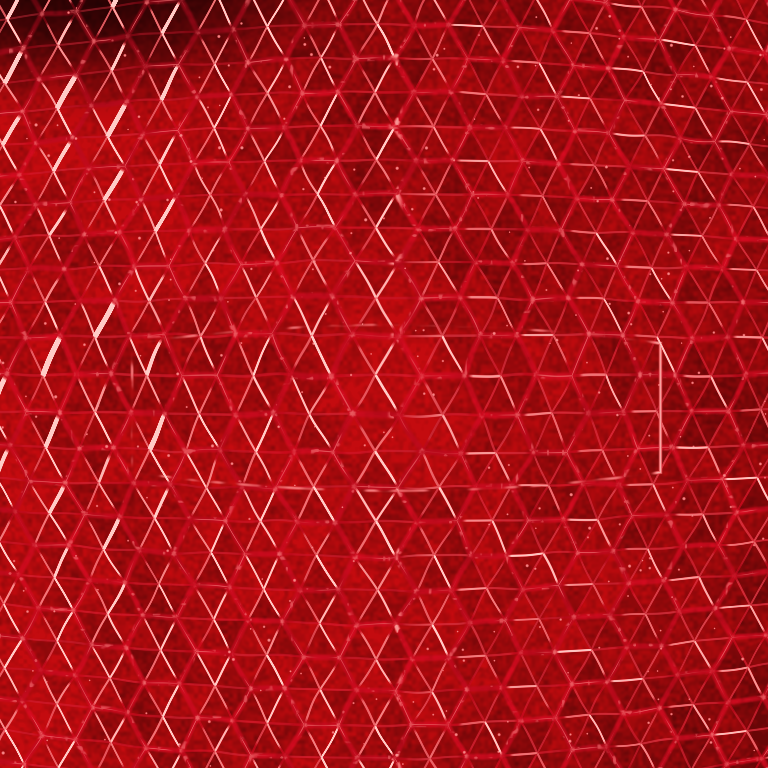
This texture is drawn by a Shadertoy shader. Its source:

```glsl
#define COLUMNS 14.7
#define ROWS 11.4
#define CENTRE vec2(0.490, 0.512)
#define EDGE_WIDTH 0.07
#define SPOKE_WIDTH 0.029
#define SPECK_GRID 75.0
#define DEEP vec3(0.44, 0.025, 0.03)
#define RED vec3(0.74, 0.04, 0.055)
#define RIM vec3(0.80, 0.04, 0.12)
#define PINK vec3(0.94, 0.42, 0.43)
#define GLINT vec3(1.00, 0.80, 0.78)

const vec2 LATTICE = vec2(3.0, 1.7320508);
const float SECTOR = 1.0471976;

float hash(vec2 p) {
    vec3 q = fract(vec3(p.xyx) * 0.1031);
    q += dot(q, q.yzx + 33.33);
    return fract((q.x + q.y) * q.z);
}

float noise(vec2 p) {
    vec2 i = floor(p), f = fract(p);
    f = f * f * (3.0 - 2.0 * f);
    vec2 e = vec2(0.0, 1.0);
    return mix(mix(hash(i), hash(i + e.yx), f.x),
               mix(hash(i + e.xy), hash(i + e.yy), f.x), f.y);
}

float stroke(float d, float halfWidth, float soft) {
    return 1.0 - smoothstep(max(halfWidth - soft, 0.0), halfWidth + soft, d);
}

// Curved lens: cells are larger near the middle; hexagon side is 1
vec2 lensSpace(vec2 uv) {
    vec2 p = uv - CENTRE;
    float swell = 0.4 / (1.0 + 20.0 * p.y * p.y);
    float column = COLUMNS * p.x - swell * tanh(p.x / 0.1);
    float row = ROWS * p.y * (1.0 + 0.35 * p.x * p.x) - 0.2 * tanh(p.y / 0.1);
    vec2 wobble = vec2(noise(uv * 22.0), noise(uv * 22.0 + 71.0)) - 0.5;
    return vec2(column * 1.5, row * LATTICE.y) + 0.1 * wobble;
}

// Offset from the nearest centre of the hexagonal lattice
vec2 hexLocal(vec2 p) {
    vec2 a = p - LATTICE * round(p / LATTICE);
    vec2 q = p - 0.5 * LATTICE;
    vec2 b = q - LATTICE * round(q / LATTICE);
    return dot(a, a) < dot(b, b) ? a : b;
}

// Light caught by the six ridges, anticlockwise from the right
float ridgeGlints(vec2 local, vec2 id, vec2 uv, float aa) {
    float leftGain[6] = float[6](0.15, 0.92, 0.72, 0.15, 0.52, 1.0);
    float rightGain[6] = float[6](0.22, 0.30, 0.24, 0.74, 0.20, 0.74);
    float side = smoothstep(0.50, 0.62, uv.x);
    float flare = (1.0 - smoothstep(0.16, 0.28, uv.x)) * smoothstep(0.15, 0.5, uv.y);
    float light = 0.0;
    for (int k = 0; k < 6; k++) {
        float angle = float(k) * SECTOR;
        vec2 dir = vec2(cos(angle), sin(angle));
        float along = dot(local, dir);
        float across = abs(local.x * dir.y - local.y * dir.x);
        float rnd = hash(id + 100.0 + 17.0 * float(k));
        float thick = SPOKE_WIDTH + (k == 1 ? 0.05 * flare * rnd : 0.0);
        float reach = smoothstep(-0.06, 0.04, along)
                    * (1.0 - smoothstep(0.55 + 0.3 * rnd, 0.75 + 0.3 * rnd, along));
        float gain = mix(leftGain[k], rightGain[k], side) * (0.6 + 0.6 * rnd);
        gain += k == 1 ? 0.5 * flare * rnd : 0.0;
        light = max(light, gain * reach * stroke(across, thick, aa));
    }
    return light;
}

// Barrel-shaped outline of the inset panel
float panelDistance(vec2 uv) {
    vec2 d = abs(uv - vec2(0.516, 0.469));
    float bulge = 0.108 - 0.024 * d.x * d.x / 0.118;
    return max(d.x - 0.344, d.y - bulge);
}

void mainImage(out vec4 fragColor, in vec2 fragCoord) {
    vec2 uv = fragCoord / iResolution.xy;
    float px = 1.0 / iResolution.y;
    float aa = 13.0 * px;
    vec2 p = lensSpace(uv);
    vec2 local = hexLocal(p);
    vec2 id = round((p - local) / (0.5 * LATTICE));
    vec2 a = abs(local);
    float edge = 0.8660254 - max(a.y, 0.8660254 * a.x + 0.5 * a.y);
    float grain = noise(uv * 180.0);
    float cloud = noise(uv * 6.0 + 5.0);

    // Triangular facets, lighter towards the left and the middle
    float sector = floor(atan(local.y, local.x) / SECTOR) + 3.0;
    float facet = hash(id * 3.0 + 200.0 + sector * 11.0);
    float tone = 0.14 + 0.5 * facet + 0.5 * (cloud - 0.3) + 0.45 * (grain - 0.5);
    tone += 0.45 * (0.5 - uv.x) + 0.3 * (noise(local * 9.0 + id) - 0.4);
    tone += 0.25 * exp(-14.0 * dot(uv - CENTRE, uv - CENTRE));
    vec3 col = mix(DEEP, RED, clamp(tone, -0.1, 1.1));
    vec2 fromCorner = (uv - vec2(0.10, 1.04)) * vec2(0.8, 1.7);
    float shade = 1.0 - smoothstep(0.05, 0.36, length(fromCorner));
    col *= 1.0 - 0.75 * shade;

    // Thin ridges and broad cell borders
    float ridge = min(a.y, min(abs(0.8660254 * local.x - 0.5 * local.y),
                               abs(0.8660254 * local.x + 0.5 * local.y)));
    vec3 rimColor = RIM * (1.0 - 0.4 * shade) * (0.90 + 0.16 * noise(uv * 30.0));
    col = mix(col, rimColor, 0.7 * stroke(ridge, 0.03, aa));
    float border = stroke(edge, EDGE_WIDTH, 0.03 + aa);
    col = mix(col, rimColor, border * (0.7 + 0.3 * grain));

    // Glints on ridges, corners, borders and the central seam
    float light = ridgeGlints(local, id, uv, aa);
    float corner = 1.0 - smoothstep(0.02, 0.09, length(vec2(edge, ridge)));
    light = max(light, 0.55 * corner * grain);
    light = max(light, 0.42 * stroke(edge, 0.016, aa) * smoothstep(0.3, 0.85, noise(uv * 38.0)));
    float seam = stroke(abs(uv.x - 0.515), 0.008, 0.006);
    light = max(light, 0.7 * seam * border * smoothstep(0.4, 0.8, grain));
    light = max(light, 0.4 * border * smoothstep(0.72, 0.95, noise(uv * 150.0 + 9.0)));

    // Inset panel outline, worn thin except at its right end
    float rim = stroke(abs(panelDistance(uv)), 0.0016, 0.7 * px + 0.0012);
    float rightEnd = smoothstep(0.845, 0.857, uv.x);
    float wear = 0.06 + 0.55 * smoothstep(0.35, 0.9, noise(uv * 60.0));
    light = max(light, rim * mix(wear, 0.5 + 0.4 * cloud, rightEnd));

    // Scattered specks
    vec2 cell = floor(uv * SPECK_GRID);
    vec2 spot = 0.2 + 0.6 * vec2(hash(cell + 31.0), hash(cell + 57.0));
    float size = 0.0006 + 0.0015 * hash(cell + 83.0);
    float speck = stroke(length(fract(uv * SPECK_GRID) - spot) / SPECK_GRID, size, px);
    light = max(light, 0.65 * speck * step(0.955 - 0.02 * uv.x, hash(cell)));

    col = mix(col, PINK, smoothstep(0.0, 0.65, light));
    col = mix(col, GLINT, smoothstep(0.5, 0.95, light));
    fragColor = vec4(col, 1.0);
}
```
